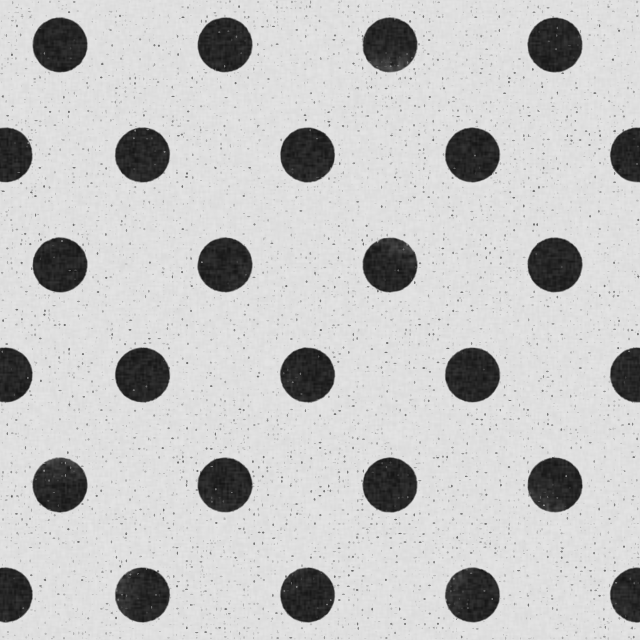
Reproduce this pattern procedurally as a WebGL 1 fragment shader.

```glsl
precision highp float;
// Staggered rows of dark round dots printed on pale, finely grained cloth.
// Dots come from a repeated distance function; cellular specks and stretched
// value noise supply the flecks, the weave and the uneven wear of the ink.

uniform vec2 u_resolution;

float hash(vec2 cell) {
  vec3 q = fract(cell.xyx * 0.1031);
  q += dot(q, q.yzx + 33.33);
  return fract((q.x + q.y) * q.z);
}

float valueNoise(vec2 p) {
  vec2 i = floor(p), f = fract(p);
  f = f * f * (3.0 - 2.0 * f);
  return mix(mix(hash(i), hash(i + vec2(1.0, 0.0)), f.x),
             mix(hash(i + vec2(0.0, 1.0)), hash(i + 1.0), f.x), f.y);
}

// Crossed threads: noise stretched along each axis
float weave(vec2 p) {
  return 0.5 * (valueNoise(p * vec2(340.0, 120.0))
              + valueNoise(p * vec2(120.0, 340.0) + 71.0));
}

// Cellular flecks: some cells hold one jittered, slightly stretched blob
float flecks(vec2 p, float density) {
  vec2 cell = floor(p), local = fract(p);
  vec2 centre = 0.3 + 0.4 * vec2(hash(cell + 11.3), hash(cell + 47.7));
  float stretch = mix(0.7, 1.4, hash(cell + 83.1));
  float blob = length((local - centre) * vec2(stretch, 1.0 / stretch));
  float strength = hash(cell + 129.4);
  return step(hash(cell), density) * (0.2 + 0.8 * strength * strength)
       * (1.0 - smoothstep(0.1, 0.34, blob));
}

void main() {
  vec2 p = gl_FragCoord.xy / u_resolution;
  float pixel = 1.0 / min(u_resolution.x, u_resolution.y);

  // Nearest dot; alternate rows shift half a step and wrap at the left seam
  vec2 pitch = vec2(0.2578, 0.1719);
  float row = floor(p.y / pitch.y + 0.09);
  float shifted = 1.0 - mod(row, 2.0);
  float x = p.x + 0.988 * shifted * step(p.x, 0.1);
  vec2 first = vec2(0.0938 + 0.1289 * shifted, 0.0703);
  float column = floor((x - first.x) / pitch.x + 0.5);
  vec2 dotId = vec2(column, row);
  vec2 offset = vec2(x, p.y) - first - dotId * pitch;
  float edge = length(offset) - 0.0425 + 0.0012 * (weave(p + 3.0) - 0.5);
  float ink = 1.0 - smoothstep(-max(pixel, 0.0017), max(pixel, 0.0017), edge);

  // Cloth: pale grain with flecks gathered in loose patches
  float grain = weave(p + 0.5) - 0.5;
  float patches = valueNoise(p * 9.0 + 5.0);
  float cloth = 0.875 + 0.045 * grain;
  cloth -= 0.45 * flecks(p * 135.0, 0.06 + 0.16 * patches);
  cloth -= 0.16 * flecks(p * 190.0 + 300.0, 0.16);

  // Ink: dark weave, rubbed paler toward one side of each dot
  float angle = 6.2832 * hash(dotId + 21.0);
  float side = dot(offset / 0.0425, vec2(cos(angle), sin(angle)));
  float wear = smoothstep(-0.1, 1.0, side) * pow(hash(dotId + 59.0), 2.0);
  float dye = 0.145 + 0.14 * (weave(p + 7.0) - 0.5);
  dye += 0.2 * wear * valueNoise(p * 160.0 + 40.0);
  dye += 0.35 * flecks(p * 150.0 + 90.0, 0.05 + 0.3 * wear);

  gl_FragColor = vec4(vec3(mix(cloth, dye, ink)), 1.0);
}
```
